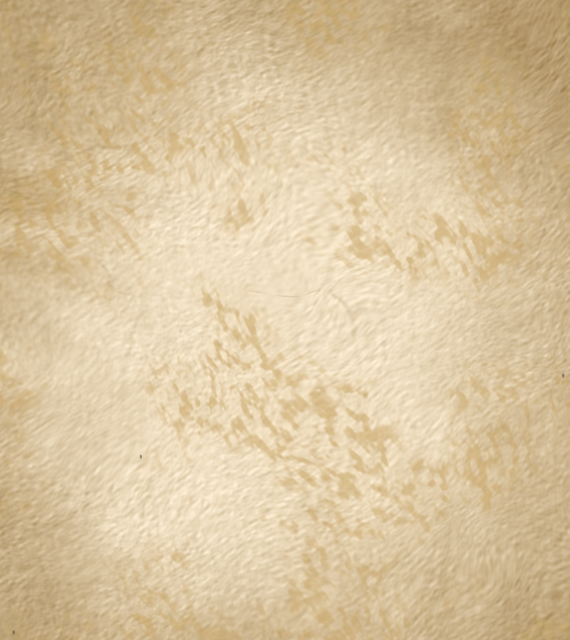
Write a Shadertoy shader that draws this texture.

```glsl
#define PAPER_DARK vec3(0.70, 0.595, 0.42)
#define PAPER_LIGHT vec3(0.945, 0.88, 0.765)
#define OCHRE vec3(0.78, 0.64, 0.39)
#define FIBRE_SCALE vec2(125.0, 60.0)
#define FLECK_SCALE vec2(105.0, 58.0)
#define SWIRL 0.05
#define RELIEF 0.52
#define MOTTLING 0.75
#define FLECK_STRENGTH 0.50
#define CREASE_DEPTH 0.13
#define VIGNETTE 1.02

float hash(vec2 p) {
    vec3 q = fract(p.xyx * 0.1031);
    q += dot(q, q.yzx + 33.33);
    return fract((q.x + q.y) * q.z);
}

float valueNoise(vec2 p) {
    vec2 cell = floor(p), f = fract(p);
    f = f * f * (3.0 - 2.0 * f);
    float low = mix(hash(cell), hash(cell + vec2(1, 0)), f.x);
    float high = mix(hash(cell + vec2(0, 1)), hash(cell + vec2(1, 1)), f.x);
    return mix(low, high, f.y);
}

float fbm(vec2 p) {
    float sum = 0.0, amplitude = 0.5;
    for (int i = 0; i < 5; i++) {
        sum += amplitude * valueNoise(p);
        p = mat2(1.6, 1.2, -1.2, 1.6) * p + 7.3;
        amplitude *= 0.5;
    }
    return sum / 0.97;
}

// Smooth bend that turns the fibre directions without smearing them
vec2 swirl(vec2 p) {
    vec2 slow = vec2(valueNoise(p * 5.0 + 3.0), valueNoise(p * 5.0 + 41.0));
    vec2 quick = vec2(valueNoise(p * 13.0 + 17.0), valueNoise(p * 13.0 + 59.0));
    return p + SWIRL * (slow + 0.35 * quick - 0.67);
}

vec2 slant(vec2 p) {
    return mat2(0.82, -0.57, 0.57, 0.82) * p;
}

// Raised fibres with a finer tooth on top
float fibreHeight(vec2 p) {
    vec2 s = slant(p);
    return valueNoise(s * FIBRE_SCALE)
         + 0.5 * valueNoise(s.yx * FIBRE_SCALE * 1.5 + 19.0)
         + 0.3 * valueNoise(p * 210.0 + 83.0);
}

// Broken folds along contours of a slow noise: x is the dark side, y the lit side
vec2 creases(vec2 p) {
    float line = fbm(p * vec2(2.0, 3.6) + 11.0) - 0.5;
    float mask = smoothstep(0.52, 0.70, fbm(p * 6.0 + 67.0));
    mask *= smoothstep(0.25, 0.65, valueNoise(p * 55.0));
    return mask * vec2(smoothstep(0.010, 0.0, abs(line)),
                       smoothstep(0.010, 0.0, abs(line - 0.012)));
}

// Rare small dark specks
float specks(vec2 p) {
    vec2 grid = p * 30.0, cell = floor(grid);
    vec2 offset = fract(grid) - 0.3 - 0.4 * vec2(hash(cell + 5.0), hash(cell + 9.0));
    float rare = step(0.995, hash(cell + 71.0));
    return rare * smoothstep(0.11, 0.03, length(offset * vec2(1.3, 0.8)));
}

void mainImage(out vec4 fragColor, in vec2 fragCoord) {
    vec2 uv = fragCoord / iResolution.xy;
    vec2 p = fragCoord / iResolution.y;
    vec2 w = swirl(p);

    // Pale middle, aged edges
    float radius = length((uv - vec2(0.48, 0.46)) * 1.7);
    float tone = 1.10 - VIGNETTE * smoothstep(0.25, 1.25, radius);

    // Cloudy mottling and one ragged stain by the left edge
    float cloud = fbm(w * 4.5 + 23.0);
    float patches = fbm(w * 16.0 + 5.0);
    tone += MOTTLING * (0.5 * (cloud - 0.5) + 0.5 * (patches - 0.5));
    float stainShape = length((uv - vec2(0.03, 0.68)) * vec2(1.0, 1.2));
    float stain = smoothstep(0.14, 0.05, stainShape + 0.25 * (patches - 0.5));
    tone -= 0.15 * stain;

    // Slow shoulder evens out the brightest paper before the relief
    tone = min(tone, 0.92 + 0.4 * (tone - 0.92));

    // Fibres lit from the upper left
    vec2 lightStep = vec2(-0.0022, 0.0026);
    float relief = fibreHeight(w) - fibreHeight(w + lightStep);
    float roughness = mix(0.65, 1.35, valueNoise(p * 9.0));
    tone += RELIEF * roughness * relief;

    vec2 fold = creases(w);
    tone += CREASE_DEPTH * (0.6 * fold.y - 2.0 * fold.x);
    vec3 color = mix(PAPER_DARK, PAPER_LIGHT, clamp(tone, -0.3, 1.18));

    // Small ochre flecks crowded into cloudy veins
    vec2 grain = slant(w) * FLECK_SCALE;
    float fleckNoise = 0.65 * valueNoise(grain + 31.0) + 0.35 * valueNoise(grain * 1.9 + 7.0);
    float gathered = smoothstep(0.40, 0.68, fbm(w * 8.0 + 53.0));
    float fleck = smoothstep(0.46, 0.82, fleckNoise + 0.12 * (gathered - 0.5));
    float ochre = FLECK_STRENGTH * fleck * gathered + 0.06 * gathered + 0.16 * stain;
    color = mix(color, min(color, OCHRE), ochre);

    color *= 1.0 - 0.35 * specks(p);
    fragColor = vec4(color, 1.0);
}
```
